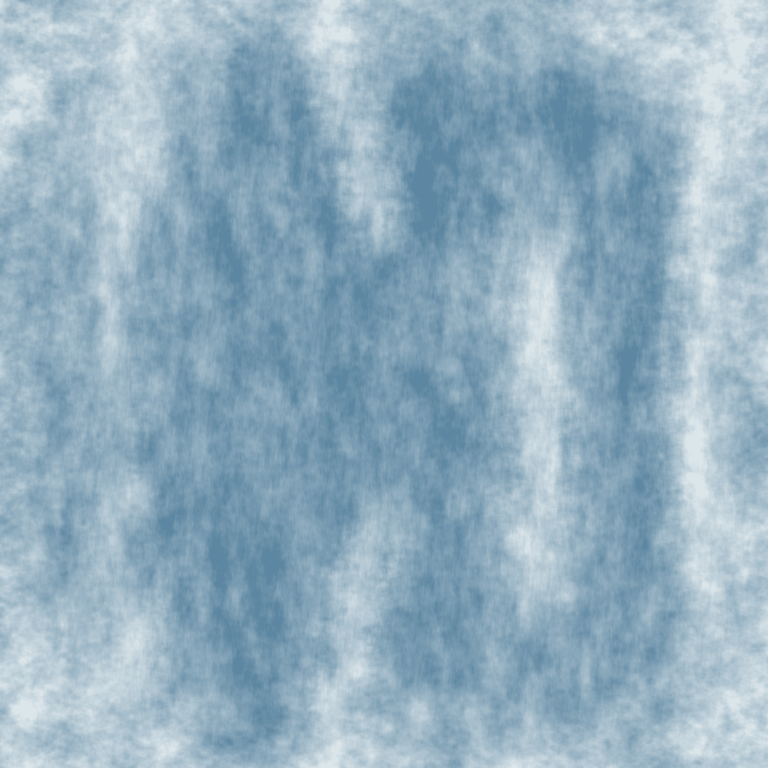
Write a three.js fragment shader that draws this texture.

```glsl
// Weathered blue wash: a dark, vertically brushed middle inside a pale mottled rim,
// crossed by four soft bowed streaks. Layered value noise frays the streak edges
// and adds the grain; one tone value then picks the colour between two blues.

varying vec2 vUv;

float hash(vec2 p) {
  return fract(sin(dot(p, vec2(127.1, 311.7))) * 43758.5453);
}

float noise(vec2 p) {
  vec2 cell = floor(p);
  vec2 f = fract(p);
  f = f * f * (3.0 - 2.0 * f);
  float low = mix(hash(cell), hash(cell + vec2(1.0, 0.0)), f.x);
  float high = mix(hash(cell + vec2(0.0, 1.0)), hash(cell + vec2(1.0, 1.0)), f.x);
  return mix(low, high, f.y);
}

// Layered noise, centred on zero
float fbm(vec2 p) {
  float sum = 0.0;
  float amplitude = 0.4;
  for (int i = 0; i < 5; i++) {
    sum += amplitude * (noise(p) - 0.5);
    p = mat2(1.95, 0.2, -0.2, 1.95) * p + 17.3;
    amplitude *= 0.7;
  }
  return sum;
}

// Four streaks at once: each component holds one streak, left to right
float streaks(vec2 p) {
  float reach = abs(2.0 * p.y - 1.0);
  vec4 axis = vec4(0.14, 0.5, 0.7, 0.905)
            + vec4(0.06, -0.09, -0.03, 0.07) * reach * reach;
  vec4 offset = (p.x - axis) / vec4(0.05, 0.038, 0.046, 0.043);
  vec4 strength = vec4(
    0.65 + 0.3 * reach,
    smoothstep(0.22, 0.5, reach),
    1.0 - 0.75 * smoothstep(0.25, 0.65, reach),
    1.0 - 0.5 * smoothstep(0.4, 0.85, reach)
  );
  return dot(exp(-offset * offset), strength);
}

void main() {
  // Grain: broad clouds, round mottling, tall brushed fibres and fine specks
  float clouds = fbm(vUv * vec2(6.0, 4.0) + 4.7);
  float mottle = fbm(vUv * vec2(22.0, 26.0) + 31.0);
  float fibre = fbm(vUv * vec2(42.0, 14.0) + 62.0);
  float speck = noise(vUv * vec2(110.0, 150.0)) - 0.5;

  // Fray the layout with separate noise, so both sides of a streak stay ragged
  float ragX = fbm(vUv * vec2(20.0, 40.0) + 90.0);
  float ragY = fbm(vUv * 5.0 + 120.0);
  vec2 frayed = vUv + vec2(0.05 * ragX, 0.15 * ragY);

  // Pale rim, strongest in the corners and along the top and bottom
  vec2 fromCentre = 2.0 * frayed - 1.0;
  vec2 squared = fromCentre * fromCentre;
  float rim = smoothstep(0.12, 1.15, dot(squared * squared, vec2(0.85, 1.15)));

  // Combine into one tone, from dark to pale
  float tone = 0.16 + 0.53 * rim;
  tone += 0.56 * streaks(frayed) * (1.0 - 0.55 * rim);
  tone += 0.55 * clouds;
  tone += mix(0.35, 0.95, rim) * mottle;
  tone += mix(0.75, 0.3, rim) * fibre;
  tone += mix(0.09, 0.16, rim) * speck;

  vec3 deepBlue = vec3(0.36, 0.525, 0.63);
  vec3 paleBlue = vec3(0.86, 0.9, 0.917);
  gl_FragColor = vec4(mix(deepBlue, paleBlue, clamp(tone, 0.0, 1.0)), 1.0);
}
```
